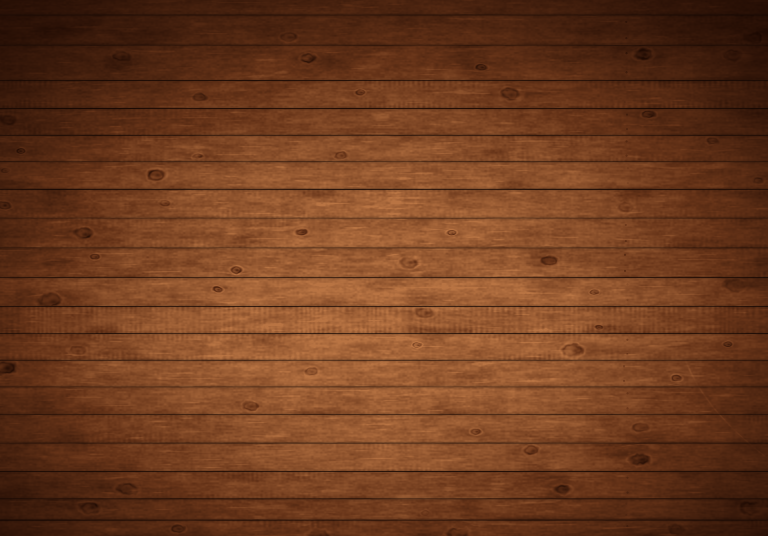
Reproduce this texture procedurally as a WebGL 2 fragment shader.

```glsl
#version 300 es
precision highp float;

uniform vec2 u_resolution;
out vec4 outColor;

// Lengths are fractions of the canvas height
const int SEAM_COUNT = 19;
const float FIRST_SEAM = 0.028;
const float PLANK_PITCH = 0.052;
const float SEAM_HALF_WIDTH = 0.0010;
const float SAWN_PLANK = 11.0;
const float SAW_PERIOD = 0.0098;
const float KNOT_CELL = 0.30;
const float KNOT_CHANCE = 0.58;
const float NAIL_COLUMN = 0.815;
const float GRAIN_CONTRAST = 0.36;
const vec2 LIGHT_CENTER = vec2(0.5, 0.57);
const float LIGHT_PEAK = 0.645;
const float LIGHT_FLOOR = 0.12;
const vec3 DARK_WOOD = vec3(0.13, 0.045, 0.012);
const vec3 MID_WOOD = vec3(0.40, 0.20, 0.093);
const vec3 PALE_WOOD = vec3(0.66, 0.405, 0.23);
const vec3 SEAM_COLOR = vec3(0.07, 0.022, 0.008);

float hash(vec2 p) {
  return fract(sin(dot(p, vec2(127.1, 311.7))) * 43758.5453);
}

float noise(vec2 p) {
  vec2 i = floor(p), f = fract(p);
  f = f * f * (3.0 - 2.0 * f);
  return mix(mix(hash(i), hash(i + vec2(1, 0)), f.x),
             mix(hash(i + vec2(0, 1)), hash(i + vec2(1, 1)), f.x), f.y);
}

float bell(float x) {
  return exp(-x * x);
}

// Depth of a seam below the top edge, with uneven plank widths
float seamDepth(float i) {
  float swell = smoothstep(0.5, 2.0, i);
  float wobble = 0.0155 + 0.003 * cos((i - 9.5) * 0.9) + 0.0065 * bell((i - 11.5) / 3.5);
  return FIRST_SEAM + PLANK_PITCH * i + swell * wobble
       - 0.010 * smoothstep(17.0, 18.0, i);
}

// Offset from the plank's knot in this cell (xy), its radius (z), its strength (w)
vec4 findKnot(vec2 p, float plank, float top, float bottom) {
  float shift = hash(vec2(plank, 3.0));
  float cell = floor(p.x / KNOT_CELL + shift);
  vec2 id = vec2(cell, plank);
  float x = (cell + mix(0.25, 0.75, hash(id + 5.3)) - shift) * KNOT_CELL;
  float y = mix(top, bottom, mix(0.2, 0.8, hash(id + 9.1)));
  float size = mix(0.004, 0.0115, pow(hash(id + 2.7), 1.5));
  float strength = step(hash(id + 14.2), KNOT_CHANCE) * mix(0.35, 1.0, hash(id + 7.7));
  return vec4(p - vec2(x, y), size, strength);
}

// Broken dark ring, off-centre heart, pale rim and a smear along the grain
float knotShade(vec4 knot, float rough, float smear) {
  vec2 d = knot.xy / (knot.z * vec2(1.7, 1.0));
  float r = length(d) + (rough - 0.5) * 0.8;
  float heart = length(d - vec2(0.25, 0.1));
  float shade = -0.38 * bell((r - 0.95) * 4.0) * mix(0.3, 1.2, smear)
              - 0.30 * bell(heart * 2.4) + 0.14 * bell((r - 1.45) * 4.0)
              - 0.30 * smear * bell(d.x * 0.35) * bell(d.y * 0.7);
  return shade * knot.w;
}

// Short upright saw ticks, in patches and near plank edges
float sawMarks(vec2 p, float plank, float across) {
  float sawn = 1.0 - step(0.5, abs(plank - SAWN_PLANK));
  float patches = smoothstep(0.40, 0.70, noise(vec2(p.x * 4.0, plank * 7.3)));
  float edges = smoothstep(0.12, 0.42, abs(across - 0.5 + 0.3 * (noise(p * vec2(40, 9)) - 0.5)));
  float amount = max(patches * edges * hash(vec2(plank, 21.0)), sawn * mix(0.3, 0.9, edges));
  float phase = p.x / SAW_PERIOD + 1.5 * noise(vec2(p.x * 18.0, plank));
  return amount * sin(6.2832 * phase) * mix(0.2, 1.1, noise(p * vec2(70, 90)));
}

void main() {
  vec2 uv = gl_FragCoord.xy / u_resolution;
  float pixel = 1.0 / u_resolution.y;
  vec2 p = vec2(gl_FragCoord.x * pixel, 1.0 - uv.y);

  // Plank under this point
  float plank = 0.0;
  for (int i = 0; i < SEAM_COUNT; i++) plank += step(seamDepth(float(i)), p.y);
  float top = seamDepth(plank - 1.0), bottom = seamDepth(plank);
  float across = (p.y - top) / (bottom - top);
  vec2 seed = vec2(hash(vec2(plank, 1.0)), hash(vec2(plank, 2.0))) * 60.0;

  // Grain bending around knots
  vec4 knot = findKnot(p, plank, top, bottom);
  float bend = knot.w * bell(knot.x / (knot.z * 3.5)) * bell(knot.y / (knot.z * 2.5));
  vec2 g = vec2(p.x, p.y - knot.y * 0.65 * bend + 0.012 * noise(vec2(p.x * 3.0, plank)));
  float broad = noise(g * vec2(4.0, 50.0) + seed) - 0.5;
  float fine = noise(g * vec2(26.0, 230.0) + seed) - 0.5;
  float fiber = noise(g * vec2(120.0, 310.0) + seed) - 0.5;
  float speckle = noise(p * vec2(240.0, 270.0) + seed) - 0.5;
  float mottle = noise(p * vec2(17.0, 40.0) + seed) - 0.5;
  float blotch = noise(p * vec2(45.0, 85.0) + seed) - 0.5;
  float contour = bell(sin(15.0 * noise(g * vec2(2.2, 20.0) + seed)) * 4.0);
  float grain = 0.25 * broad + 0.32 * fine + 0.32 * fiber + 0.26 * speckle
              + 0.28 * mottle + 0.26 * blotch - 0.16 * contour * (0.5 + fine);

  // Wear: stains, pale scratches, nails and one long scrape
  float stain = smoothstep(0.70, 0.95, noise(p * vec2(12.0, 32.0) + seed + 31.0));
  float scratch = smoothstep(0.78, 0.95, noise(g * vec2(22.0, 200.0) + seed + 11.0));
  vec2 nail = vec2(p.x - NAIL_COLUMN * u_resolution.x * pixel - 0.008 * (seed.x / 60.0 - 0.5),
                   (abs(across - 0.5) - 0.27) * (bottom - top));
  float nailHole = (1.0 - smoothstep(0.001, 0.003, length(nail))) * hash(vec2(plank, 33.0));
  float scrapeX = uv.x - 0.89 - 0.6 * (p.y - 0.66) * (0.35 + (p.y - 0.66) * 3.0);
  float scrape = bell(scrapeX / 0.0016) * smoothstep(0.66, 0.69, p.y) * smoothstep(0.88, 0.83, p.y);

  float shade = 1.0 + GRAIN_CONTRAST * grain + 0.09 * (hash(vec2(plank, 8.0)) - 0.5);
  float rough = mix(noise(p * 70.0), noise(p * 170.0), 0.4);
  shade += knotShade(knot, rough, noise(p * vec2(60.0, 120.0) + 3.0));
  shade += 0.085 * sawMarks(p, plank, across);
  shade += 0.13 * scratch + 0.20 * scrape * noise(p * 90.0) - 0.13 * stain - 0.30 * nailHole;

  // Light pool fading to dark corners
  float reach = length((vec2(uv.x, p.y) - LIGHT_CENTER) * 2.0);
  float light = mix(LIGHT_PEAK, LIGHT_FLOOR, smoothstep(0.2, 1.68, reach));
  float tone = max(light * shade, 0.08);
  vec3 color = mix(mix(DARK_WOOD, MID_WOOD, clamp((tone - 0.13) / 0.27, -0.2, 1.0)),
                   PALE_WOOD, clamp((tone - 0.40) / 0.26, 0.0, 1.25));

  // Thin seams of uneven darkness
  float gap = min(p.y - top, bottom - p.y);
  float nearest = plank - step(across, 0.5);
  float depth = mix(0.6, 1.0, hash(vec2(nearest, 17.0))) * mix(0.8, 1.0, noise(vec2(p.x * 9.0, nearest)));
  float seam = 1.0 - smoothstep(-0.5 * pixel, 0.5 * pixel, gap - SEAM_HALF_WIDTH * depth);
  color *= 1.0 - 0.14 * bell(gap / 0.0035);
  outColor = vec4(mix(color, SEAM_COLOR, seam * depth), 1.0);
}
```
